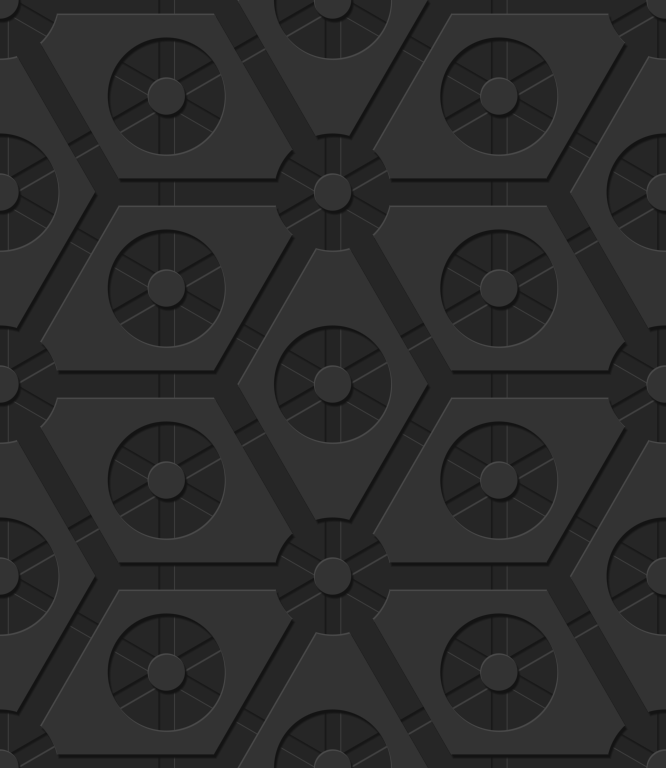
Give the GLSL for this pattern, as a Shadertoy shader.

```glsl
// Embossed dark panel: chamfered rhombus plates with wheel cut-outs over a grooved floor.

// Lengths are fractions of the canvas height.
const float HUB_SPACING   = 0.5;     // distance between the six-way junctions
const float HOLE_RADIUS   = 0.0762;
const float HUB_RADIUS    = 0.0243;
const float GAP_HALF      = 0.0177;  // half the channel between plates
const float GROOVE_HALF   = 0.0102;
const float PLATE_SHADOW  = 0.0056;
const float GROOVE_SHADOW = 0.0038;
const float RIM_WIDTH     = 0.0022;
const float SHADOW_BLUR   = 0.0012;
const vec2  LIGHT_DIR     = vec2(-0.5, 0.8660254);

const vec3 PLATE_COLOR     = vec3(0.200);
const vec3 FLOOR_COLOR     = vec3(0.149);
const vec3 SHADOW_COLOR    = vec3(0.075);
const vec3 HIGHLIGHT_COLOR = vec3(0.290);

const float SQRT3 = 1.7320508;
const float SIXTH_TURN = 1.0471976;

// Offset from the closest junction of the triangular lattice.
vec2 nearestHub(vec2 p) {
    vec2 cell = HUB_SPACING * vec2(SQRT3, 1.0);
    vec2 a = mod(p + 0.5 * cell, cell) - 0.5 * cell;
    vec2 b = mod(p, cell) - 0.5 * cell;
    return dot(a, a) < dot(b, b) ? a : b;
}

// Raised plates and hubs: positive inside.
float plateDistance(vec2 p) {
    vec2 q = nearestHub(p);
    float angle = round(atan(q.x, q.y) / SIXTH_TURN) * SIXTH_TURN;
    vec2 axis = vec2(sin(angle), cos(angle));
    float along = dot(q, axis);
    float across = abs(q.x * axis.y - q.y * axis.x);

    float node = min(length(q), length(vec2(across, along - 0.5 * HUB_SPACING)));
    float rhombus = 0.5 * along - 0.5 * SQRT3 * across - GAP_HALF;
    return max(min(rhombus, node - HOLE_RADIUS), HUB_RADIUS - node);
}

// Floor between three families of parallel grooves: positive outside them.
float floorDistance(vec2 p) {
    float spacing = 0.25 * SQRT3 * HUB_SPACING;
    float nearest = spacing;
    for (int i = 0; i < 3; i++) {
        float angle = float(i) * SIXTH_TURN;
        float offset = dot(p, vec2(cos(angle), sin(angle)));
        nearest = min(nearest, abs(mod(offset + 0.5 * spacing, spacing) - 0.5 * spacing));
    }
    return nearest - GROOVE_HALF;
}

float coverage(float d, float softness) {
    return smoothstep(-softness, softness, d);
}

void mainImage(out vec4 fragColor, in vec2 fragCoord) {
    vec2 p = fragCoord / iResolution.y;
    float edge = 0.75 / iResolution.y;
    float blur = edge + SHADOW_BLUR;
    vec2 rimPoint = p + LIGHT_DIR * RIM_WIDTH;

    // Grooved floor
    float ground = coverage(floorDistance(p), edge);
    float groundShade = coverage(floorDistance(p + LIGHT_DIR * GROOVE_SHADOW), blur) * (1.0 - ground);
    float groundRim = ground * (1.0 - coverage(floorDistance(rimPoint), edge));
    vec3 color = mix(FLOOR_COLOR * 0.96, FLOOR_COLOR, ground);
    color = mix(color, SHADOW_COLOR, 0.85 * groundShade);
    color = mix(color, HIGHLIGHT_COLOR, 0.75 * groundRim);

    // Plates and hubs with cast shadow and lit rim
    float plate = coverage(plateDistance(p), edge);
    float plateShade = coverage(plateDistance(p + LIGHT_DIR * PLATE_SHADOW), blur);
    float plateRim = 1.0 - coverage(plateDistance(rimPoint), edge);
    color = mix(color, SHADOW_COLOR, plateShade);
    color = mix(color, mix(PLATE_COLOR, HIGHLIGHT_COLOR, plateRim), plate);

    fragColor = vec4(color, 1.0);
}
```
